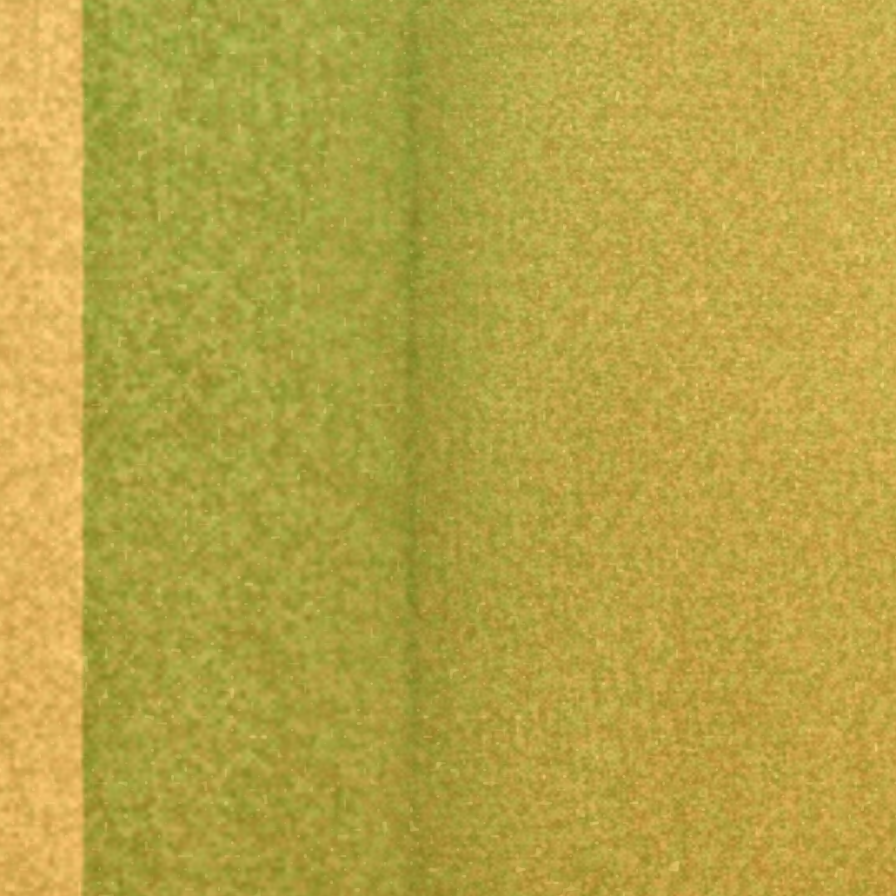
This texture is drawn by a Shadertoy shader. Its source:

```glsl
// Grainy golden-green surface with a pale orange strip at the left and a soft vertical crease.

float hash(vec2 p) {
    return fract(sin(dot(p, vec2(127.1, 311.7))) * 43758.5453);
}

float valueNoise(vec2 p) {
    vec2 cell = floor(p);
    vec2 f = fract(p);
    f = f * f * (3.0 - 2.0 * f);
    float low = mix(hash(cell), hash(cell + vec2(1.0, 0.0)), f.x);
    float high = mix(hash(cell + vec2(0.0, 1.0)), hash(cell + vec2(1.0, 1.0)), f.x);
    return mix(low, high, f.y);
}

// Signed layered noise with a rotated second octave to hide the lattice
float grain(vec2 p) {
    mat2 turn = mat2(0.8, 0.6, -0.6, 0.8);
    float coarse = valueNoise(turn * p) - 0.5;
    float fine = valueNoise(p * 1.73 + 19.4) - 0.5;
    return coarse + 0.75 * fine;
}

float bell(float x, float center, float width) {
    float d = (x - center) / width;
    return exp(-d * d);
}

// Smooth colour of the wide panel: green at the left, gold at the right
vec3 panelColor(vec2 uv) {
    vec3 green = mix(vec3(0.665, 0.605, 0.225), vec3(0.655, 0.655, 0.270), uv.y);
    vec3 gold = mix(vec3(0.735, 0.620, 0.245), vec3(0.775, 0.675, 0.305), uv.y);
    vec3 color = mix(green, gold, smoothstep(0.36, 0.80, uv.x));
    color += vec3(0.025, 0.015, 0.012) * smoothstep(0.75, 1.0, uv.x);
    color -= vec3(0.035, 0.020, 0.025) * bell(uv.x, 0.092, 0.035);
    return color;
}

// Broad shade around the crease with a thin, uneven dark core
vec3 creaseShade(vec2 uv) {
    float center = 0.461 + 0.003 * (valueNoise(vec2(uv.y * 9.0, 4.0)) - 0.5);
    float broad = bell(uv.x, 0.485, 0.050);
    float core = bell(uv.x, center, 0.010);
    core *= 0.5 + valueNoise(vec2(uv.y * 28.0, 7.0));
    return vec3(0.038, 0.032, 0.026) * broad + vec3(0.055, 0.035, 0.030) * core;
}

vec3 stripColor(vec2 uv) {
    vec3 color = mix(vec3(0.870, 0.690, 0.345), vec3(0.905, 0.735, 0.405), uv.y);
    return color + 0.015 * bell(uv.x, 0.080, 0.030);
}

void mainImage(out vec4 fragColor, in vec2 fragCoord) {
    vec2 uv = fragCoord / iResolution.xy;

    // Base areas separated by a soft vertical edge
    float edge = 0.0925 + 0.002 * (valueNoise(vec2(uv.y * 45.0, 2.0)) - 0.5);
    float strip = 1.0 - smoothstep(edge - 0.004, edge + 0.004, uv.x);
    vec3 panel = panelColor(uv) - creaseShade(uv);
    vec3 color = mix(panel, stripColor(uv), strip);

    // Faint cloudy variation
    color += 0.025 * (valueNoise(uv * 9.0) - 0.5);

    // Blurred grain at the left, crisper grain at the right
    float crisp = smoothstep(0.25, 0.65, uv.x);
    float soft = grain(uv * 105.0 + 3.0);
    float sharp = grain(uv * 165.0 + 31.0);
    float light = mix(soft, sharp, crisp);
    color += vec3(0.125, 0.115, 0.120) * light;

    // Red-green colour mottling
    float tint = grain(uv * 82.0 + 57.0);
    color += vec3(0.055, -0.025, 0.005) * tint * (1.0 - 0.5 * strip);

    // Sparse pale flecks
    float fleck = smoothstep(0.83, 0.98, valueNoise(uv * 135.0 + 83.0));
    color += vec3(0.095, 0.090, 0.095) * fleck * (1.0 - 0.5 * strip);

    fragColor = vec4(clamp(color, 0.0, 1.0), 1.0);
}
```
